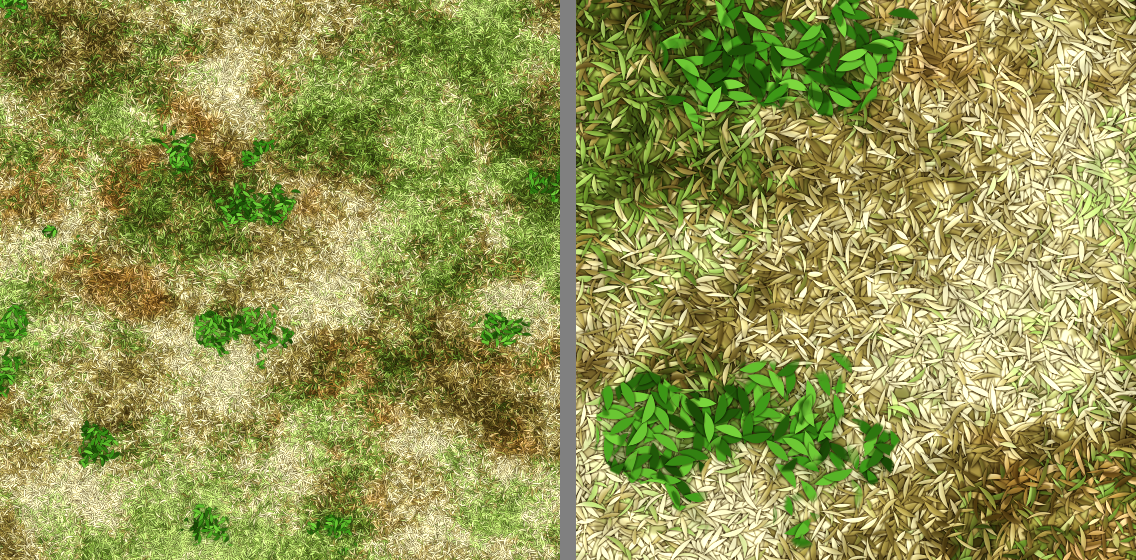
Left: the whole. Right: its middle third, enlarged.
A WebGL 2 fragment shader for this texture:

```glsl
#version 300 es
precision highp float;
// Patchy dry lawn: smooth cellular fields set the greenness, light and warmth
// of the ground, layers of tapered, bent blades cover it, and a few clumps of
// broad bright leaves grow on top.
uniform vec2 u_resolution;
out vec4 fragColor;

#define PATCH_SCALE 5.6     // large patches across the canvas
#define BLADE_SCALE 56.0    // blade cells across the canvas
#define BLADE_LAYERS 8
#define LEAF_SCALE 66.0     // leaf cells across the canvas
#define LEAF_LAYERS 4
#define CLUMP_SCALE 4.5     // possible clumps across the canvas
#define CLUMP_CHANCE 0.6
#define GREEN_SHARE 0.48
#define BRIGHTNESS 0.71
#define TONE_SPREAD 0.78    // light variation between blades
#define SHADOW 0.40         // darkening beside each blade

struct Ground { float green, light, warm, clump; };

vec3 hash(vec2 cell, float seed) {
  uvec3 v = uvec3(ivec3(vec3(cell, seed))) * 1664525u + 1013904223u;
  for (int i = 0; i < 2; i++) {
    v.x += v.y * v.z;
    v.y += v.z * v.x;
    v.z += v.x * v.y;
    v ^= v >> 16u;
  }
  return vec3(v >> 8u) / 16777216.0;
}

// Cellular noise: random values of nearby points, weighted by distance.
float cellField(vec2 p, float seed) {
  vec2 base = floor(p);
  float sum = 0.0, total = 0.0;
  for (int k = 0; k < 9; k++) {
    vec2 cell = base + vec2(k % 3 - 1, k / 3 - 1);
    vec3 h = hash(cell, seed);
    vec2 d = p - cell - h.xy;
    float w = exp(-5.0 * dot(d, d));
    sum += w * (h.z - 0.5);
    total += w;
  }
  return sum / total;
}

float patches(vec2 p, float seed) {
  float sum = 0.0, amp = 1.0;
  for (int i = 0; i < 4; i++) {
    sum += amp * cellField(p, seed + float(i));
    p = mat2(1.7, 1.2, -1.2, 1.7) * p + 3.7;
    amp *= 0.72;
  }
  return sum;
}

// Ragged spots where broad leaves grow.
float clumps(vec2 uv) {
  vec2 p = uv * CLUMP_SCALE;
  float ragged = cellField(uv * 26.0, 71.0) + 0.6 * cellField(uv * 60.0, 72.0), mask = 0.0;
  for (int k = 0; k < 9; k++) {
    vec2 cell = floor(p) + vec2(k % 3 - 1, k / 3 - 1);
    vec3 h = hash(cell, 70.0);
    float radius = mix(0.10, 0.22, fract(h.z * 17.0));
    float d = length((p - cell - h.xy) * vec2(0.85, 1.1)) + 0.22 * ragged;
    mask = max(mask, step(h.z, CLUMP_CHANCE) * smoothstep(radius, radius * 0.2, d));
  }
  return mask;
}

vec3 ramp(vec3 dark, vec3 mid, vec3 pale, float t) {
  return t < 0.5 ? mix(dark, mid, 2.0 * t) : mix(mid, pale, 2.0 * t - 1.0);
}

vec3 lawnColor(float green, float warm, float tone) {
  tone = clamp(tone, 0.0, 1.0);
  vec3 grass = ramp(vec3(0.19, 0.25, 0.05), vec3(0.42, 0.58, 0.17), vec3(0.77, 0.90, 0.48), tone);
  vec3 straw = ramp(vec3(0.28, 0.22, 0.06), vec3(0.66, 0.59, 0.28), vec3(1.0, 0.98, 0.78), tone);
  straw *= mix(vec3(1.0), vec3(1.0, 0.83, 0.68), warm);
  return mix(straw, grass, green);
}

// One layer of curved strokes: thin blades, or broad leaves inside clumps.
void drawStrokes(inout vec3 col, vec2 uv, float scale, float layer, Ground g, bool leafy) {
  vec2 p = uv * scale + layer * vec2(7.31, 3.77);
  float px = scale / u_resolution.y;
  for (int k = 0; k < 9; k++) {
    vec2 cell = floor(p) + vec2(k % 3 - 1, k / 3 - 1);
    vec3 place = hash(cell, layer), look = hash(cell, layer + 40.0);
    float angle = 3.14159 * place.z;
    vec2 dir = vec2(cos(angle), sin(angle)), d = p - cell - place.xy;
    vec2 q = vec2(dot(d, dir), dot(d, vec2(-dir.y, dir.x)));
    float len = leafy ? 0.62 : mix(0.35, 0.88, look.z);
    float wide = leafy ? 0.19 : mix(0.07, 0.15, fract(look.z * 13.0));
    q.y += (look.y - 0.5) * 0.8 * q.x * q.x;
    float taper = 1.0 - q.x * q.x / (len * len);
    float dist = abs(q.y) - wide * taper;
    float present = leafy ? smoothstep(-0.1, 0.1, g.clump - look.y) : 1.0;
    float cover = present * smoothstep(0.6 * px, -0.6 * px, dist);
    float shade = present * smoothstep(0.12, 0.0, dist) * smoothstep(-0.2, 0.3, taper);
    float tone = g.light + (look.x - 0.5) * TONE_SPREAD + 0.10 * q.y / wide;
    float green = smoothstep(-0.25, 0.25, g.green - look.y);
    vec3 ink = leafy ? ramp(vec3(0.10, 0.28, 0.02), vec3(0.24, 0.60, 0.09), vec3(0.50, 0.86, 0.25), look.x)
                     : lawnColor(green, g.warm, tone);
    col = mix(col * (1.0 - SHADOW * shade * vec3(0.85, 0.95, 1.15)), ink, cover);
  }
}

void main() {
  vec2 uv = gl_FragCoord.xy / u_resolution.y;
  // Ground fields
  vec2 p = uv * PATCH_SCALE * vec2(0.9, 1.1);
  Ground g;
  g.green = clamp(GREEN_SHARE + 1.2 * patches(p, 10.0), 0.0, 1.0);
  g.light = BRIGHTNESS + 0.68 * patches(p * 1.2, 20.0) + 0.10 * (0.5 - g.green);
  g.warm = smoothstep(0.05, 0.6, patches(p * 0.9, 30.0)) * smoothstep(0.95, 0.5, g.light);
  g.clump = clumps(uv);
  // Soil and litter, then blades, then leaves
  float grain = cellField(uv * 130.0, 5.0);
  vec3 col = lawnColor(g.green, g.warm, g.light - 0.15 + 0.6 * grain);
  for (int i = 0; i < BLADE_LAYERS; i++)
    drawStrokes(col, uv, BLADE_SCALE * (1.0 + 0.09 * float(i)), 100.0 + float(i), g, false);
  col *= 1.06 + 0.3 * grain;
  if (g.clump > 0.0) {
    col = mix(col, vec3(0.15, 0.32, 0.05), 0.4 * g.clump);
    for (int i = 0; i < LEAF_LAYERS; i++)
      drawStrokes(col, uv, LEAF_SCALE, 200.0 + float(i), g, true);
  }
  fragColor = vec4(clamp(col, 0.0, 1.0), 1.0);
}
```
